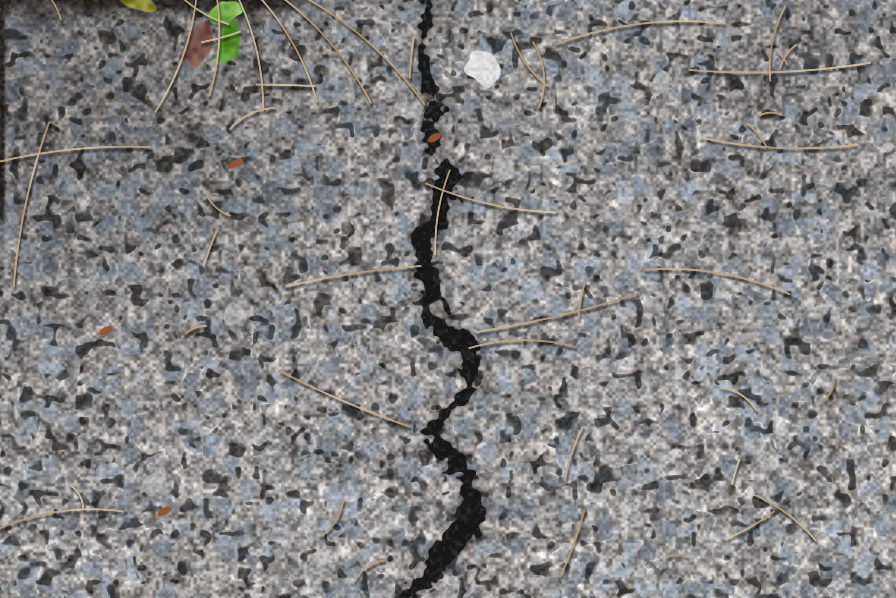
Reproduce this texture procedurally as a Shadertoy shader.

```glsl
// Weathered asphalt split by a ragged crack, strewn with dry straw and a leaf tuft.
// Voronoi stones and value noise form the ground; the crack is a tapered polyline,
// straws are bowed segments. Canvas height is 1, x runs to 1.5.

float hash(vec2 q) { return fract(sin(dot(q, vec2(127.1, 311.7))) * 43758.5453); }

float noise(vec2 p) {
    vec2 i = floor(p), f = fract(p);
    f = f * f * (3.0 - 2.0 * f);
    return mix(mix(hash(i), hash(i + vec2(1, 0)), f.x),
               mix(hash(i + vec2(0, 1)), hash(i + vec2(1, 1)), f.x), f.y);
}

// Voronoi: x = distance to the cell border, y = random cell value
vec2 stones(vec2 p) {
    float near = 9.0, second = 9.0, id = 0.0;
    for (int k = 0; k < 9; k++) {
        vec2 c = floor(p) + vec2(k % 3 - 1, k / 3 - 1);
        float d = length(c + 0.1 + 0.8 * vec2(hash(c), hash(c + 37.0)) - p);
        if (d < near) { second = near; near = d; id = hash(c + 71.0); }
        else second = min(second, d);
    }
    return vec2(second - near, id);
}

// Signed distance to the crack, negative inside
float crack(vec2 p) {
    const vec3 path[16] = vec3[16](   // x, y, half width
        vec3(.719, 1.01, .006), vec3(.703, .91, .006), vec3(.729, .824, .008), vec3(.725, .75, .01),
        vec3(.758, .697, .017), vec3(.73, .63, .01), vec3(.703, .6, .017), vec3(.718, .53, .012),
        vec3(.728, .465, .022), vec3(.781, .418, .014), vec3(.789, .355, .008), vec3(.727, .285, .01),
        vec3(.734, .254, .011), vec3(.783, .205, .014), vec3(.787, .135, .022), vec3(.69, .01, .014));
    float d = 9.0;
    for (int i = 0; i < 15; i++) {
        vec3 a = path[i], ab = path[i + 1] - a;
        float h = clamp(dot(p - a.xy, ab.xy) / dot(ab.xy, ab.xy), 0.0, 1.0);
        d = min(d, length(p - a.xy - ab.xy * h) - a.z - ab.z * h);
    }
    return d + 0.022 * (noise(p * 48.0) - 0.5) + 0.014 * (noise(p * 115.0) - 0.5);
}

float straw(vec2 p, vec2 a, vec2 b, float bow) {
    vec2 ab = b - a;
    float h = clamp(dot(p - a, ab) / dot(ab, ab), 0.0, 1.0);
    return length(p - a - ab * h - vec2(-ab.y, ab.x) * bow * h * (1.0 - h));
}

// Distance to the nearest straw
float straws(vec2 p) {
    const vec4 stalk[12] = vec4[12](   // start and end
        vec4(.93, .926, 1.21, .961), vec4(1.153, .883, 1.455, .895), vec4(1.172, .77, 1.43, .758),
        vec4(.479, .521, .703, .555), vec4(.713, .693, .928, .645), vec4(1.078, .549, 1.32, .508),
        vec4(.797, .445, 1.064, .508), vec4(.469, .379, .684, .287), vec4(0, .117, .205, .145),
        vec4(.785, .418, .961, .42), vec4(0, .73, .25, .754), vec4(.023, .521, .082, .795));
    float d = straw(p, vec2(.728, .575), vec2(.752, .715), 0.2);
    for (int i = 0; i < 12; i++)
        d = min(d, straw(p, stalk[i].xy, stalk[i].zw, 0.5 * hash(vec2(i, 5)) - 0.2));
    // Short scattered pieces, denser toward the top
    for (int i = 0; i < 28; i++) {
        float t = 6.283 * hash(vec2(i, 3));
        vec2 c = vec2(1.5 * hash(vec2(i, 1)), 1.0 - pow(hash(vec2(i, 2)), 1.5));
        vec2 arm = vec2(cos(t), sin(t)) * mix(0.015, 0.065, hash(vec2(i, 4)));
        d = min(d, straw(p, c - arm, c + arm, hash(vec2(i, 6)) - 0.5));
    }
    // Fan of blades hanging from the tuft
    for (float k = 0.0; k < 6.0; k++)
        d = min(d, straw(p, vec2(0.33 + 0.03 * k, 1.02), vec2(0.26 + 0.09 * k, 0.81 + 0.06 * hash(vec2(k, 9))), 0.25));
    return d;
}

// Coverage of a rotated ellipse
float blob(vec2 p, vec2 c, vec2 r, float turn) {
    vec2 q = mat2(cos(turn), -sin(turn), sin(turn), cos(turn)) * (p - c);
    float e = (length(q / r) - 1.0) * min(r.x, r.y) * iResolution.y;
    return 1.0 - smoothstep(-1.0, 1.0, e);
}

void mainImage(out vec4 fragColor, in vec2 fragCoord) {
    vec2 p = fragCoord / iResolution.y;
    float px = 1.0 / iResolution.y;
    vec2 w = p + 0.012 * vec2(noise(p * 60.0), noise(p * 60.0 + 19.0)) - 0.006;
    float grain = noise(p * 190.0) - 0.5, grit = noise(p * 95.0 + 7.0) - 0.5;

    // Binder with blue-grey stones of two sizes, then pits
    vec3 col = (0.6 + 0.4 * grain + 0.32 * grit + 0.16 * (noise(p * 28.0) - 0.5)) * vec3(1.02, 1, 0.985);
    vec2 fine = stones(w * 62.0), big = stones(w * 30.0);
    col = mix(col, (0.38 + 0.36 * fract(fine.y * 9.0) + 0.2 * grain) * vec3(0.98, 1, 1.04),
              0.6 * smoothstep(0.05, 0.25, fine.x) * step(0.45, fine.y));
    col = mix(col, (0.44 + 0.24 * fract(big.y * 13.0) + 0.2 * grain) * vec3(0.94, 1, 1.08),
              0.7 * smoothstep(0.08, 0.22, big.x) * step(0.68, big.y));
    col *= 1.0 - 0.55 * smoothstep(0.66, 0.86, noise(w * 75.0 + 3.0));

    // Broad light: dim upper left, bright lower middle
    vec2 dim = p - vec2(0.1, 0.95);
    col *= 1.03 - 0.27 * exp(-3.5 * dot(dim, dim))
         - 0.1 * smoothstep(0.3, 1.0, p.y) * smoothstep(0.85, 1.3, p.x);

    // Pale pebbles, the largest nearly white
    const vec3 pebble[6] = vec3[6](vec3(.807, .889, .032), vec3(.695, .82, .014), vec3(.842, .717, .017),
        vec3(.39, .475, .019), vec3(.26, .188, .022), vec3(1.11, .86, .018));
    for (int i = 0; i < 6; i++) {
        float m = blob(w, pebble[i].xy, pebble[i].z * vec2(1, 0.85), float(i) * 1.7 + 2.2);
        col = mix(col, vec3(i == 0 ? 0.87 : 0.71) + 0.16 * grain, m * (i == 0 ? 1.0 : 0.75));
    }

    // Crack with shaded lips, damp specks and a lodged stone
    float d = crack(p);
    col *= 1.0 - 0.3 * exp(-max(d, 0.0) / 0.008);
    col = mix(col, vec3(0.09 + 0.2 * max(grain, 0.0)), 1.0 - smoothstep(-px, px, d));
    col = mix(col, vec3(0.5, 0.49, 0.47) + 0.3 * grain, blob(w, vec2(.735, .478), vec2(.017, .011), -0.9));

    // Dark soil along the top left and left border
    float soil = smoothstep(0.965, 1.0, p.y + 0.03 * (noise(p * 35.0) - 0.5)) * (1.0 - smoothstep(0.45, 0.56, p.x));
    float gap = (1.0 - smoothstep(0.004, 0.012, p.x)) * smoothstep(0.6, 0.66, p.y);
    col = mix(col, vec3(0.17, 0.16, 0.15) + 0.15 * grain, max(soil, gap));

    // Leaf tuft and rusty fragments
    col = mix(col, vec3(0.45, 0.32, 0.28) + 0.2 * grit, blob(w, vec2(.332, .925), vec2(.038, .021), 1.1));
    col = mix(col, vec3(0.36, 0.58, 0.2) + 0.25 * grit, blob(w, vec2(.383, .928), vec2(.036, .018), 1.2));
    col = mix(col, vec3(0.5, 0.7, 0.32) + 0.25 * grit, blob(w, vec2(.378, .978), vec2(.03, .019), 0.5));
    col = mix(col, vec3(0.52, 0.52, 0.2) + 0.3 * grit, blob(w, vec2(.23, .998), vec2(.032, .013), -0.3));
    const vec2 chip[4] = vec2[4](vec2(.395, .727), vec2(.177, .447), vec2(.275, .145), vec2(.727, .77));
    for (int i = 0; i < 4; i++)
        col = mix(col, vec3(0.58, 0.33, 0.2), blob(p, chip[i], vec2(.013, .006), 0.5));

    // Straw over its soft shadow
    col *= 0.65 + 0.35 * smoothstep(0.0, 0.005, straws(p + vec2(-0.002, 0.005)));
    vec3 dry = mix(vec3(0.66, 0.54, 0.4), vec3(0.86, 0.79, 0.68), noise(p * 14.0));
    col = mix(col, dry, 0.9 - 0.9 * smoothstep(-0.5, 0.5, (straws(p) - 0.0016) / px));

    fragColor = vec4(clamp(col, 0.0, 1.0), 1.0);
}
```
